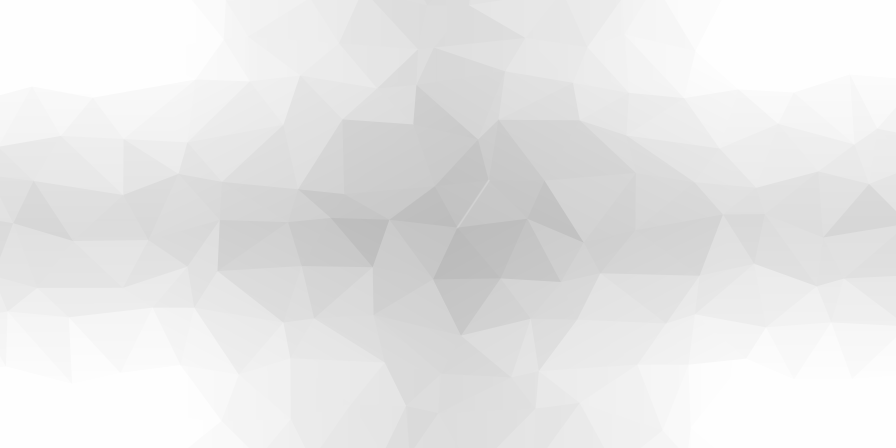
Write a Shadertoy shader that draws this background.

```glsl
const vec2 CELL = vec2(0.14, 0.105);      // mesh spacing, in canvas heights
const vec2 ANCHOR = vec2(0.021, -0.008);  // mesh origin, from the centre
const vec2 JITTER = vec2(0.75, 0.66);     // vertex scatter, in cells
const vec2 BAND_REACH = vec2(0.62, 0.33); // half widths of the grey cross
const float BAND_DEPTH = 0.148;
const float FACET_CONTRAST = 0.26;

float hash(vec2 p, float seed) {
    return fract(sin(dot(p, vec2(127.1, 311.7)) + seed) * 43758.5453);
}

// Two soft crossing bands, darkest where they meet
float darkness(vec2 p) {
    vec2 band = 1.0 - BAND_DEPTH * max(1.0 - abs(p) / BAND_REACH, 0.0);
    return 1.0 - band.x * band.y;
}

// Staggered lattice point, scattered except beside the central seam
vec2 meshVertex(vec2 id) {
    float scatter = smoothstep(0.5, 1.6, length(id - vec2(0.0, 0.5)));
    vec2 offset = (vec2(hash(id, 1.7), hash(id, 5.3)) - 0.5) * JITTER * scatter;
    offset.x += 0.5 * mod(id.y, 2.0);
    return ANCHOR + (id + offset) * CELL;
}

// Signed distance to an edge line, positive on its left
float edgeDistance(vec2 p, vec2 a, vec2 b) {
    vec2 edge = b - a, rel = p - a;
    return (edge.x * rel.y - edge.y * rel.x) / length(edge);
}

float segmentDistance(vec2 p, vec2 a, vec2 b) {
    vec2 rel = p - a, edge = b - a;
    return length(rel - edge * clamp(dot(rel, edge) / dot(edge, edge), 0.0, 1.0));
}

// Returns (weighted grey, coverage) of one counterclockwise facet
vec2 facet(vec2 p, vec2 a, vec2 b, vec2 c, float variation, float pixel) {
    float inside = min(edgeDistance(p, a, b),
                   min(edgeDistance(p, b, c), edgeDistance(p, c, a)));
    float coverage = clamp(0.5 + inside / pixel, 0.0, 1.0);
    vec2 samplePoint = mix((a + b + c) / 3.0, p, 0.25);
    float shade = darkness(samplePoint) * (1.0 + FACET_CONTRAST * (variation - 0.5));
    return vec2(1.0 - shade, 1.0) * coverage;
}

// Splits a mesh cell along its shorter diagonal
vec2 meshCell(vec2 p, vec2 id, float pixel) {
    vec2 a = meshVertex(id);
    vec2 b = meshVertex(id + vec2(1.0, 0.0));
    vec2 c = meshVertex(id + vec2(1.0, 1.0));
    vec2 d = meshVertex(id + vec2(0.0, 1.0));
    float first = hash(id, 2.9), second = hash(id, 8.1);
    if (distance(a, c) < distance(b, d)) {
        return facet(p, a, b, c, first, pixel) + facet(p, a, c, d, second, pixel);
    }
    return facet(p, a, b, d, first, pixel) + facet(p, b, c, d, second, pixel);
}

void mainImage(out vec4 fragColor, in vec2 fragCoord) {
    vec2 p = (fragCoord - 0.5 * iResolution.xy) / iResolution.y;
    float pixel = 1.0 / iResolution.y;

    // Blend the nearby facets by coverage
    vec2 baseCell = floor((p - ANCHOR) / CELL);
    vec2 total = vec2(1.0 - darkness(p), 1.0) * 0.001;
    for (int row = -1; row <= 1; row++) {
        for (int column = -2; column <= 1; column++) {
            total += meshCell(p, baseCell + vec2(column, row), pixel);
        }
    }
    float grey = total.x / total.y;

    // Thin bright seam on a central mesh edge
    float seam = segmentDistance(p, meshVertex(vec2(0.0)), meshVertex(vec2(0.0, 1.0)));
    grey += 0.05 * (1.0 - smoothstep(0.0, 0.0015 + pixel, seam));

    fragColor = vec4(vec3(min(grey, 0.997)), 1.0);
}
```
